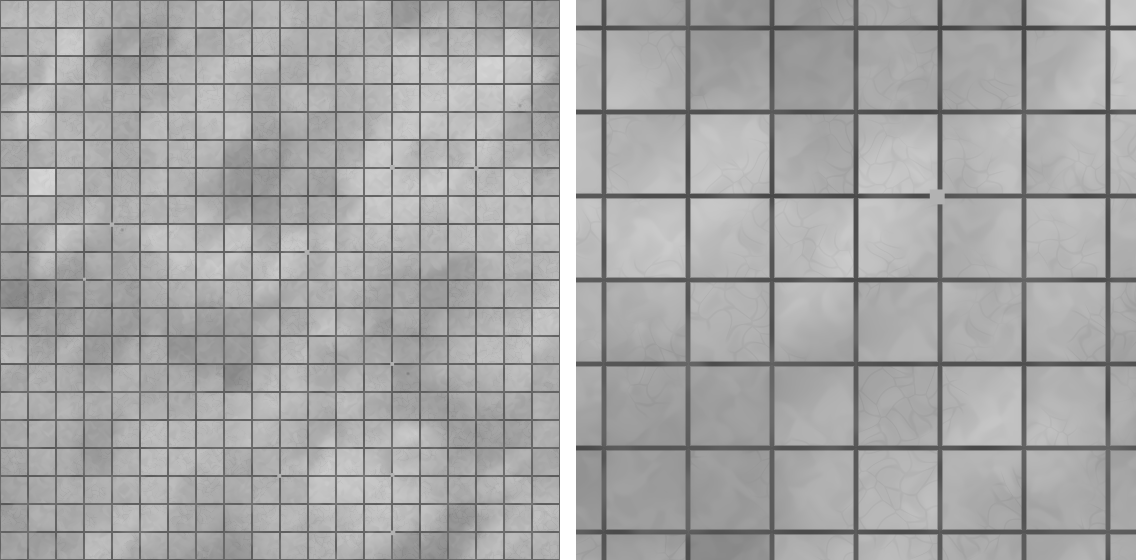
Left: the whole. Right: its middle third, enlarged.
Write a WebGL 1 fragment shader that draws this texture.

```glsl
precision highp float;
uniform vec2 u_resolution;

const float TILES = 20.0;
const float GROUT_HALF_WIDTH = 0.029;
const vec3 TILE_GREY = vec3(0.683);
const vec3 GROUT_GREY = vec3(0.355);
const vec3 CHIP_GREY = vec3(0.70);

float hash(vec2 p) {
  return fract(sin(dot(p, vec2(127.1, 311.7))) * 43758.5);
}

vec2 hash2(vec2 p) {
  return vec2(hash(p), hash(p + 57.3));
}

// Random cell values blended smoothly by distance, in -0.5..0.5
float blotches(vec2 p, float sharpness) {
  vec2 base = floor(p);
  float total = 0.0;
  float weights = 0.0;
  for (int j = -1; j <= 1; j++) {
    for (int i = -1; i <= 1; i++) {
      vec2 cell = base + vec2(float(i), float(j));
      vec2 d = cell + hash2(cell) - p;
      float w = exp(-sharpness * dot(d, d));
      total += w * (hash(cell + 19.7) - 0.5);
      weights += w;
    }
  }
  return total / weights;
}

// Distances to the nearest and second nearest cell points
vec2 cellular(vec2 p) {
  vec2 base = floor(p);
  vec2 nearest = vec2(8.0);
  for (int j = -1; j <= 1; j++) {
    for (int i = -1; i <= 1; i++) {
      vec2 cell = base + vec2(float(i), float(j));
      float d = length(cell + hash2(cell) - p);
      nearest = d < nearest.x ? vec2(d, nearest.x) : vec2(nearest.x, min(nearest.y, d));
    }
  }
  return nearest;
}

// Broad shading, drawn out along the rising diagonal
float clouds(vec2 p) {
  vec2 diagonal = vec2(p.x + p.y, p.y - p.x) * vec2(0.36, 0.62);
  return 0.13 * blotches(p * 0.32 + 4.0, 4.0) + 0.14 * blotches(diagonal + 31.0, 5.0);
}

// Fine stains and faint wandering veins
float mottling(vec2 p) {
  vec2 warped = p + 0.07 * sin(p.yx * 9.0 + 2.0 * sin(p * 4.3));
  vec2 d = cellular(warped * 4.5);
  float vein = 1.0 - smoothstep(0.02, 0.16, d.y - d.x);
  float patchMask = smoothstep(-0.1, 0.25, blotches(p * 1.7 + 80.0, 5.0));
  return 0.04 * blotches(warped * 6.0, 5.0) - 0.026 * vein * patchMask;
}

// Mask of one tile, counted from the lower left
float tileAt(vec2 tile, vec2 target) {
  vec2 d = abs(tile - target);
  return 1.0 - step(0.5, max(d.x, d.y));
}

float coverage(float signedDistance, float pixel) {
  return clamp(0.5 - signedDistance / pixel, 0.0, 1.0);
}

void main() {
  vec2 p = gl_FragCoord.xy / u_resolution * TILES;
  float pixel = TILES / min(u_resolution.x, u_resolution.y);
  vec2 tile = floor(p);
  vec2 local = fract(p);

  // Tile face: shading breaks slightly at each joint
  vec2 shift = 0.9 * (hash2(tile + 11.0) - 0.5);
  float shade = clouds(p + shift) + mottling(p + shift * 5.0);
  shade += 0.035 * (hash(tile + 5.0) - 0.5);

  // Rare dark tiles, one pale replacement and a soft bright spot
  shade -= 0.05 * step(0.97, hash(tile + 91.0));
  shade += 0.13 * tileAt(tile, vec2(1.0, 13.0)) + 0.04 * tileAt(tile, vec2(2.0, 13.0));
  vec2 glow = (p - vec2(14.9, 4.5)) / vec2(1.0, 0.5);
  shade += 0.13 * exp(-dot(glow, glow));

  // Grime close to the joints
  vec2 toJoint = min(local, 1.0 - local);
  float joint = min(toJoint.x, toJoint.y);
  shade -= 0.025 * exp(-joint * 22.0);
  vec3 color = TILE_GREY + shade;

  // Grout with uneven tone
  float wear = blotches(p * 2.3 + 7.0, 5.0);
  float horizontal = step(toJoint.y, toJoint.x);
  vec3 grout = GROUT_GREY + 0.13 * wear - 0.02 * horizontal;
  color = mix(color, grout, coverage(joint - GROUT_HALF_WIDTH, pixel));

  // Occasional pale chips beside the joint crossings
  vec2 node = floor(p + 0.5);
  vec2 chip = abs(p - node - 0.08 * (hash2(node + 3.0) - 0.5));
  float chipSize = 0.05 + 0.04 * hash(node + 44.0);
  float chipped = step(0.983, hash(node + 23.0));
  color = mix(color, CHIP_GREY, chipped * coverage(max(chip.x, chip.y) - chipSize, pixel));

  // Sparse dark specks on the faces
  vec2 speck = local - 0.2 - 0.6 * hash2(tile + 67.0);
  float specked = step(0.975, hash(tile + 39.0));
  color -= 0.13 * specked * coverage(length(speck) - 0.045, pixel * 2.0);

  gl_FragColor = vec4(clamp(color, 0.0, 1.0), 1.0);
}
```
